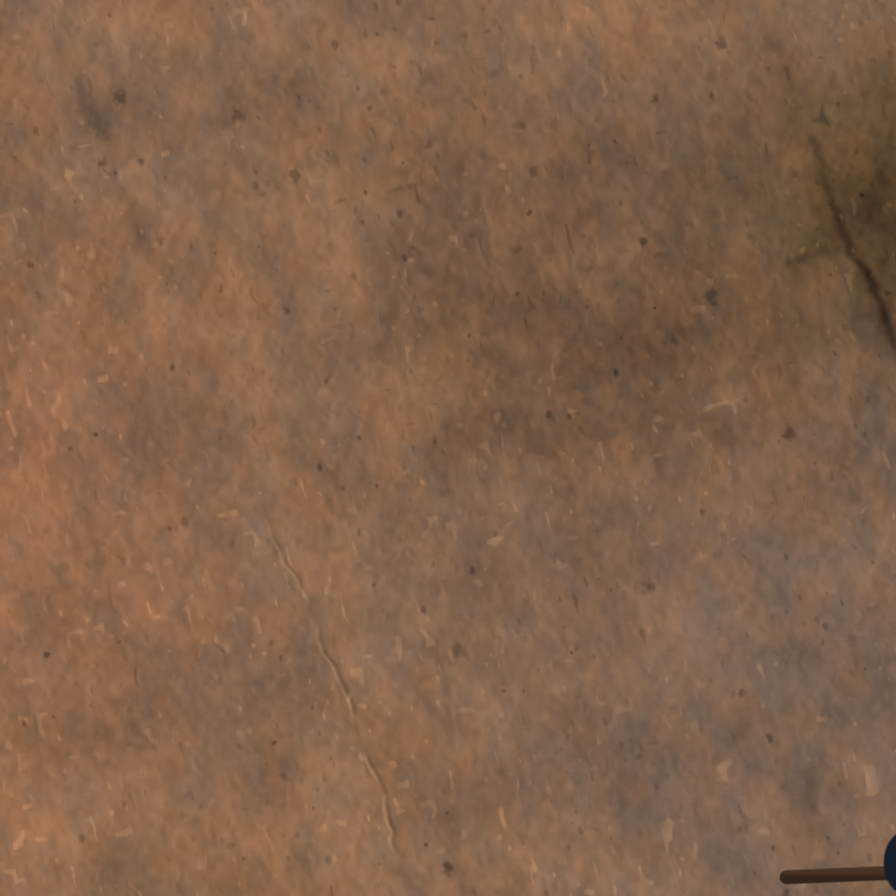
A Shadertoy shader for this texture:

```glsl
// Weathered tan hide: broad warm and grey mottling under fine tilted grain,
// with faint broken creases, dark pores, pale flecks and a rod in a corner.
// Layered value noise gives the surface; distance functions give the details.

#define TAN vec3(0.553, 0.416, 0.310)
#define RUSSET vec3(0.572, 0.410, 0.306)
#define GREY_BROWN vec3(0.480, 0.382, 0.312)
#define ROD_COLOR vec3(0.20, 0.14, 0.10)
#define BLUE_BLACK vec3(0.09, 0.12, 0.16)
#define GRAIN_SCALE vec2(175.0, 105.0)
#define GRAIN_CONTRAST 0.23
#define MOTTLE_CONTRAST 0.27
#define PORE_CELLS 13.0
#define FLECK_SCALE vec2(120.0, 72.0)
#define GRAIN_TILT 0.22

float hash(vec2 p) {
    return fract(sin(dot(p, vec2(127.1, 311.7))) * 43758.5453);
}

float noise(vec2 p) {
    vec2 i = floor(p), f = fract(p);
    f = f * f * (3.0 - 2.0 * f);
    return mix(mix(hash(i), hash(i + vec2(1, 0)), f.x),
               mix(hash(i + vec2(0, 1)), hash(i + vec2(1, 1)), f.x), f.y);
}

float fbm(vec2 p) {
    float sum = 0.0, weight = 0.5;
    for (int i = 0; i < 4; i++) {
        sum += weight * noise(p);
        p = mat2(1.6, 1.2, -1.2, 1.6) * p + 7.3;
        weight *= 0.5;
    }
    return sum / 0.9375;
}

// Soft round falloff, 1 at the centre
float glow(vec2 p, vec2 center, vec2 radius) {
    vec2 d = (p - center) / radius;
    return exp(-dot(d, d));
}

// Soft line of a given half width
float line(float d, float width) {
    return exp(-d * d / (width * width));
}

// Scattered ragged pores, at most one in each cell
float pores(vec2 p, float cells, float share, float radius) {
    vec2 id = floor(p * cells);
    if (hash(id + 3.7) > share) return 0.0;
    vec2 center = (id + 0.25 + 0.5 * vec2(hash(id + 11.3), hash(id + 29.1))) / cells;
    float size = radius * mix(0.5, 1.2, hash(id + 47.9));
    float ragged = size * 0.9 * (noise(p * 230.0) - 0.5);
    float d = length((p - center) / vec2(1.0, 1.25)) + ragged;
    return mix(0.3, 1.0, hash(id + 61.7)) * (1.0 - smoothstep(0.2 * size, 1.4 * size, d));
}

float segment(vec2 p, vec2 a, vec2 b) {
    vec2 ab = b - a;
    return length(p - a - ab * clamp(dot(p - a, ab) / dot(ab, ab), 0.0, 1.0));
}

void mainImage(out vec4 fragColor, in vec2 fragCoord) {
    vec2 uv = fragCoord / iResolution.xy;
    float px = 1.0 / iResolution.y;
    vec2 tilted = vec2(uv.x + GRAIN_TILT * uv.y, uv.y - GRAIN_TILT * uv.x);
    vec2 warped = tilted + 0.006 * vec2(noise(uv * 70.0), noise(uv * 70.0 + 40.0));

    // Broad colour regions
    float warm = glow(uv, vec2(0.0, 0.42), vec2(0.28, 0.32));
    float cool = smoothstep(0.25, 1.0, uv.x) * (1.0 - smoothstep(0.2, 0.9, uv.y));
    cool += 0.7 * glow(uv, vec2(1.0, 1.0), vec2(0.2, 0.15));
    cool = 0.75 * cool + 1.3 * (fbm(uv * vec2(6.0, 8.0) + 4.0) - 0.5) + 0.12;
    vec3 color = mix(TAN, RUSSET, warm);
    color = mix(color, GREY_BROWN, clamp(cool, 0.0, 1.0));

    // Shadows and mottling
    float shade = 1.0 + MOTTLE_CONTRAST * (fbm(tilted * vec2(15.0, 13.0) + 20.0) - 0.5);
    shade -= 0.19 * glow(uv, vec2(0.67, 0.60), vec2(0.20, 0.15));
    shade -= 0.10 * glow(uv, vec2(0.62, 0.80), vec2(0.18, 0.12));
    float hollow = glow(uv, vec2(1.02, 0.77), vec2(0.18, 0.16));
    shade -= 0.37 * hollow;
    color.b *= 1.0 - 0.14 * hollow;

    // Fine grain in three sizes, with a slight shift of hue
    float fine = noise(warped * GRAIN_SCALE) - 0.5;
    float medium = noise(warped * GRAIN_SCALE * 0.55 + 31.0) - 0.5;
    float coarse = noise(warped * GRAIN_SCALE * 0.27 + 53.0) - 0.5;
    shade += GRAIN_CONTRAST * (0.48 * fine + 0.36 * medium + 0.24 * coarse);
    color *= 1.0 + vec3(0.03, 0.0, -0.04) * 2.0 * coarse;

    // Long crease: a blurred fold above, a thin broken lit edge below
    float wobble = 0.012 * (noise(vec2(uv.y * 18.0, 2.0)) - 0.5);
    wobble += 0.005 * (noise(vec2(uv.y * 70.0, 5.0)) - 0.5);
    float fold = uv.x - (0.465 - 0.43 * uv.y + 0.02 * sin(3.14 * uv.y)) - wobble;
    float upper = smoothstep(0.5, 0.8, uv.y);
    float lower = smoothstep(0.02, 0.08, uv.y) * (1.0 - smoothstep(0.34, 0.46, uv.y));
    float gaps = smoothstep(0.2, 0.7, noise(vec2(uv.y * 42.0, 17.0)));
    shade -= (0.03 + 0.09 * upper) * mix(0.5, 1.0, gaps) * line(fold, 0.011);
    shade += 0.16 * lower * gaps * line(fold + 0.003, 0.0022);
    shade -= 0.13 * lower * mix(0.4, 1.0, gaps) * line(fold - 0.0015, 0.0028);

    // Right crease: broken traces above, a soft dark fold at the edge
    float deep = uv.x - (1.0 - 0.41 * (uv.y - 0.61)) - wobble;
    float breaks = smoothstep(0.35, 0.75, noise(vec2(uv.y * 16.0, 9.0)));
    float depth = mix(breaks * 0.16, 0.27, 1.0 - smoothstep(0.72, 0.78, uv.y));
    shade -= depth * smoothstep(0.57, 0.63, uv.y) * line(deep, 0.0065);
    shade += 0.10 * glow(uv, vec2(0.945, 0.70), vec2(0.018, 0.03));
    float branch = segment(uv, vec2(0.88, 0.707), vec2(0.935, 0.722));
    shade -= 0.09 * line(branch, 0.005);

    // Pores and ragged flecks, thinned out in places
    float cluster = smoothstep(0.35, 0.65, fbm(uv * 9.0 + 60.0));
    shade -= 0.30 * pores(uv, PORE_CELLS, 0.11, 0.0065);
    shade -= 0.24 * pores(tilted + 5.0, PORE_CELLS * 2.6, 0.10, 0.0036);
    float pale = smoothstep(0.80, 0.97, noise(warped * FLECK_SCALE + 80.0));
    float dark = smoothstep(0.82, 0.98, noise(warped * FLECK_SCALE + 140.0));
    shade -= 0.13 * dark * mix(1.0, 0.3, cluster);
    color = color * shade + pale * mix(0.3, 1.0, cluster) * vec3(0.085, 0.065, 0.045);

    // Corner rod with a blue-black tip
    float rod = segment(uv, vec2(0.878, 0.021), vec2(1.0, 0.026)) - 0.0075;
    float tip = length((uv - vec2(1.012, 0.037)) / vec2(1.0, 1.4)) - 0.025;
    vec3 rodTone = ROD_COLOR * (1.0 + 0.5 * smoothstep(0.018, 0.031, uv.y));
    color = mix(color, rodTone, 1.0 - smoothstep(-px, 1.5 * px, rod));
    color = mix(color, BLUE_BLACK, 1.0 - smoothstep(-px, 2.0 * px, tip));
    fragColor = vec4(clamp(color, 0.0, 1.0), 1.0);
}
```
